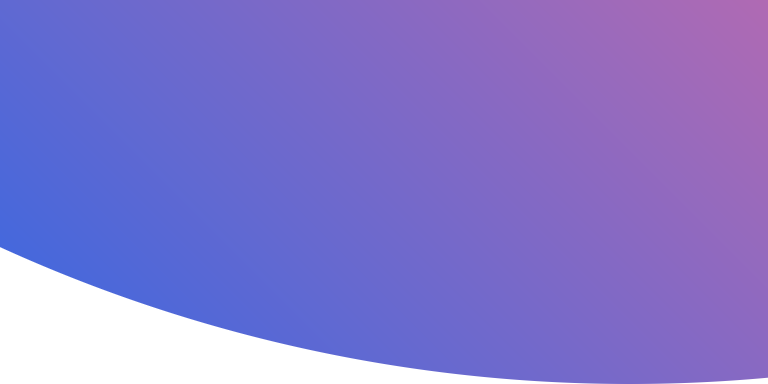
This background is drawn by a WebGL 1 fragment shader. Its source:

```glsl
precision highp float;

uniform vec2 u_resolution;

const vec3 BLUE = vec3(0.271, 0.408, 0.863);
const vec3 MAUVE = vec3(0.690, 0.416, 0.702);
const vec3 WHITE = vec3(1.0);

// Signed distance to a circle, negative inside
float circleDistance(vec2 p, vec2 center, float radius) {
  return length(p - center) - radius;
}

// Coverage of a shape, softened over one pixel
float coverage(float dist, float pixel) {
  return clamp(0.5 - dist / pixel, 0.0, 1.0);
}

// Colour ramp along the line from start to end
vec3 linearGradient(vec2 p, vec2 start, vec2 end, vec3 first, vec3 last) {
  vec2 axis = end - start;
  float t = dot(p - start, axis) / dot(axis, axis);
  return mix(first, last, clamp(t, 0.0, 1.0));
}

void main() {
  // Canvas height is one unit
  float pixel = 1.0 / u_resolution.y;
  vec2 p = gl_FragCoord.xy * pixel;

  // Diagonal gradient from the lower left to the upper right
  vec2 start = vec2(0.0, 0.357);
  vec2 end = start + vec2(1.3215);
  vec3 fill = linearGradient(p, start, end, BLUE, MAUVE);

  // Large disc whose lower rim sweeps across the canvas
  float radius = 3.95;
  float disc = circleDistance(p, vec2(1.64, radius), radius);

  gl_FragColor = vec4(mix(WHITE, fill, coverage(disc, pixel)), 1.0);
}
```
